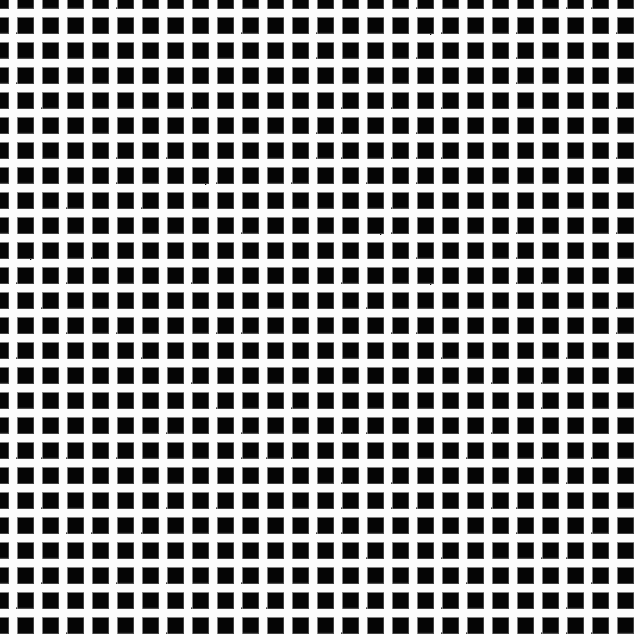
Write a WebGL 1 fragment shader that draws this pattern.

```glsl
precision highp float;
// A regular grid of black squares on white, 25.6 repeats each way.
// Each cell is a box distance; a hash per cell adds tiny corner nubs,
// rare ticks under the square and a faintly worn lower edge.

uniform vec2 u_resolution;

float cellHash(vec2 cell, float seed) {
  return fract(sin(dot(cell, vec2(12.99, 78.23)) + seed * 37.7) * 4375.85);
}

float boxDistance(vec2 p, vec2 halfSize) {
  vec2 d = abs(p) - halfSize;
  return length(max(d, 0.0)) + min(max(d.x, d.y), 0.0);
}

// Area covered by a box, smoothed over one pixel.
float boxCover(vec2 p, vec2 halfSize, float pixel) {
  return clamp(0.5 - boxDistance(p, halfSize) / pixel, 0.0, 1.0);
}

void main() {
  // Grid space, measured from the top left, one unit per repeat.
  float repeats = 25.6;
  float pixel = repeats / min(u_resolution.x, u_resolution.y);
  vec2 uv = gl_FragCoord.xy / u_resolution;
  vec2 grid = vec2(uv.x, 1.0 - uv.y) * repeats - 0.525;
  vec2 cell = floor(grid);
  vec2 p = fract(grid) - 0.5;

  float ink = boxCover(p, vec2(0.325), pixel);

  // Small nub sticking out at the lower left corner of some squares.
  float nub = boxCover(p - vec2(-0.35, 0.3), vec2(0.025), pixel);
  ink = max(ink, nub * step(0.82, cellHash(cell, 1.0)));

  // Rare tick just below the square, near its right side.
  float tick = boxCover(p - vec2(0.2, 0.35), vec2(0.025), pixel);
  ink = max(ink, tick * step(0.989, cellHash(cell, 2.0)));

  // Worn, slightly lighter lower edge on some squares.
  float wornEdge = boxCover(p - vec2(0.0, 0.3), vec2(0.325, 0.025), pixel)
                 * step(0.7, cellHash(cell, 3.0));
  vec3 inkColor = mix(vec3(0.02), vec3(0.11), wornEdge);

  gl_FragColor = vec4(mix(vec3(0.99), inkColor, ink), 1.0);
}
```
